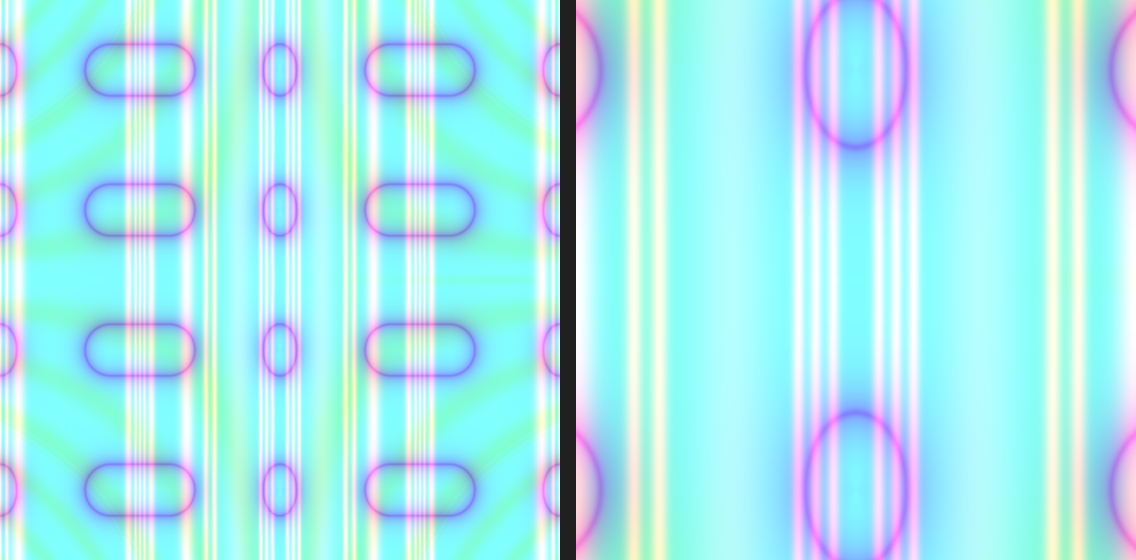
Left, the full canvas; right, a detail of the centre.
A three.js fragment shader for this pattern:

```glsl
// Neon stripes behind four rows of outlined pills and ovals, tiling on all sides.
// Each channel has one source: red from vertical stripes, green from the distance
// to the outlines, blue from layered sines along hyperbolas mirrored about the centre.

varying vec2 vUv;

const float TAU = 6.2831853;
const float ROWS = 4.0;
const float COLUMN_PAIRS = 2.0;             // one oval and one pill in each pair
const vec2 PILL_HALF = vec2(0.098, 0.046);
const vec2 OVAL_HALF = vec2(0.030, 0.046);
const float LINE_WIDTH = 0.0017;
const float LINE_DEPTH = 0.11;
const float GLOW_WIDTH = 0.0145;
const float GLOW_DEPTH = 0.39;
const float BASE_RED = 0.5;
const float STRIPE_GAIN = 0.5;
const float PALE_GAIN = 0.21;
const float THIN = 0.0026;
const float MEDIUM = 0.0046;
const float WIDE = 0.0085;
const float BAND_PERIOD = 0.183;
const float BAND_START = 0.1;
const float BAND_DEPTH = 0.16;
const float RIPPLE_DEPTH = 0.09;
const float CREAM_DEPTH = 0.1;
const float STREAK_DEPTH = 0.1;

float bell(float x, float width) {
  return exp(-0.5 * x * x / (width * width));
}

float capsuleDistance(vec2 p, vec2 halfSize) {
  float radius = halfSize.y;
  p.x = max(abs(p.x) - halfSize.x + radius, 0.0);
  return length(p) - radius;
}

float ellipseDistance(vec2 p, vec2 radii) {
  float k = length(p / radii);
  float slope = max(length(p / (radii * radii)), 0.001);
  return k * (k - 1.0) / slope;
}

// Stripe light, by distance from the vertical centre line (0 to 0.5).
float stripes(float x) {
  float light = 0.0;
  for (int i = 0; i < 3; i++) {
    float k = float(i);
    light += bell(x - 0.0135 - 0.0104 * k, THIN);         // centre group
    light += bell(x - 0.2422 - 0.0078 * k, 0.8 * THIN);   // inside the pills
  }
  for (int i = 0; i < 2; i++) {
    float k = float(i);
    light += bell(x - 0.1172 - 0.0150 * k, 0.0036);       // cream pair
    light += bell(x - 0.2300 - 0.0405 * k, MEDIUM);       // pill group borders
    light += bell(x - 0.4880 - 0.0120 * k, THIN);         // edge group
  }
  light += bell(x - 0.1667, WIDE) + bell(x - 0.4675, WIDE);
  return STRIPE_GAIN * min(light, 1.0) + PALE_GAIN * bell(x - 0.074, 0.016);
}

// Loss of green around the nearest outline.
float outlines(vec2 uv) {
  float y = (fract(uv.y * ROWS) - 0.5) / ROWS;
  float pillX = (fract(uv.x * COLUMN_PAIRS) - 0.5) / COLUMN_PAIRS;
  float ovalX = (fract(uv.x * COLUMN_PAIRS + 0.5) - 0.5) / COLUMN_PAIRS;
  float pill = abs(capsuleDistance(vec2(pillX, y), PILL_HALF));
  float oval = abs(ellipseDistance(vec2(ovalX, y), OVAL_HALF));
  float d = min(pill, oval);
  return GLOW_DEPTH * exp(-d / GLOW_WIDTH) + LINE_DEPTH * bell(d, LINE_WIDTH);
}

// Loss of blue along hyperbolic bands, with fine ripples near the middle band.
float bands(vec2 fromCentre) {
  float u = 4.0 * fromCentre.x * fromCentre.y;
  float broad = 0.5 + 0.5 * cos(TAU * (u - BAND_START) / BAND_PERIOD);
  float ripple = 0.5 + 0.5 * cos(TAU * (u - 0.5) / 0.022);
  return BAND_DEPTH * broad * broad + RIPPLE_DEPTH * ripple * bell(u - 0.5, 0.022);
}

void main() {
  vec2 fromCentre = abs(vUv - 0.5);
  float red = BASE_RED + stripes(fromCentre.x);
  float green = 1.0 - outlines(vUv);
  float blue = 1.0 - bands(fromCentre);
  blue -= CREAM_DEPTH * bell(fromCentre.x - 0.124, 0.012);

  // One faint streak to the right, gone before the edge.
  float span = smoothstep(0.55, 0.85, vUv.x) * (1.0 - smoothstep(0.92, 1.0, vUv.x));
  blue -= STREAK_DEPTH * span * bell(fromCentre.y, 0.006);

  gl_FragColor = vec4(clamp(vec3(red, green, blue), 0.0, 1.0), 1.0);
}
```
